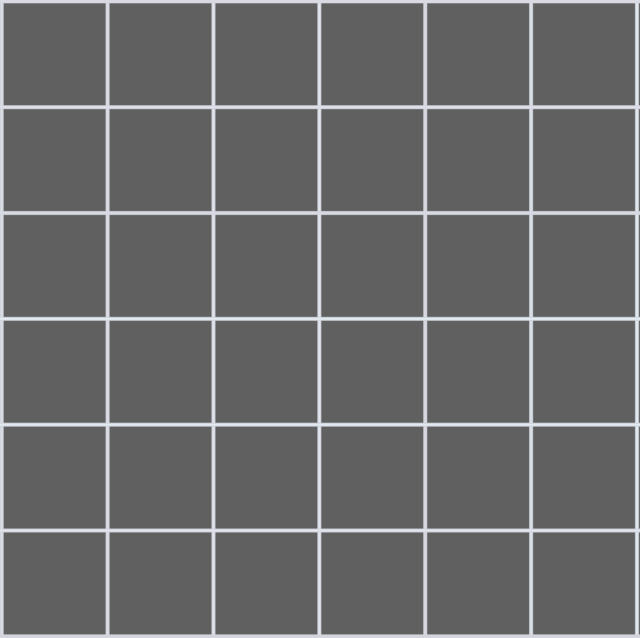
Reproduce this pattern procedurally as a WebGL 2 fragment shader.

```glsl
#version 300 es
precision highp float;

uniform vec2 u_resolution;
out vec4 fragColor;

#define PITCH vec2(0.16543, 0.16588)
#define ORIGIN vec2(0.0027, 0.0026)
#define HALF_WIDTH 0.00303
#define SOFTNESS 0.0026
#define TILE_COLOR vec3(0.378, 0.378, 0.378)
#define COOL_LINE vec3(0.815, 0.845, 0.870)
#define WARM_LINE vec3(0.840, 0.830, 0.870)
#define LINE_LIGHT vec3(0.890, 0.920, 0.950)

float hash(float n) {
    return fract(sin(n * 127.1 + 3.7) * 4375.85);
}

// Tint of one line, with a bright core whose strength varies per line
vec3 lineColor(float id, float dist) {
    vec3 base = mix(COOL_LINE, WARM_LINE, hash(id));
    float core = 1.0 - smoothstep(0.0006, 0.0022, dist);
    return mix(base, LINE_LIGHT, core * hash(id + 31.0));
}

void main() {
    vec2 uv = gl_FragCoord.xy / u_resolution;

    // Nearest grid line on each axis and the distance to it
    vec2 cell = (uv - ORIGIN) / PITCH;
    vec2 id = floor(cell + 0.5);
    vec2 dist = abs(cell - id) * PITCH;

    // Soft coverage, never sharper than one pixel
    vec2 ramp = 0.5 * max(vec2(SOFTNESS), 1.0 / u_resolution);
    vec2 cover = 1.0 - smoothstep(HALF_WIDTH - ramp, HALF_WIDTH + ramp, dist);

    // Vertical lines first, horizontal lines over them
    vec3 color = mix(TILE_COLOR, lineColor(id.x, dist.x), cover.x);
    color = mix(color, lineColor(id.y + 17.0, dist.y), cover.y);

    fragColor = vec4(color, 1.0);
}
```
